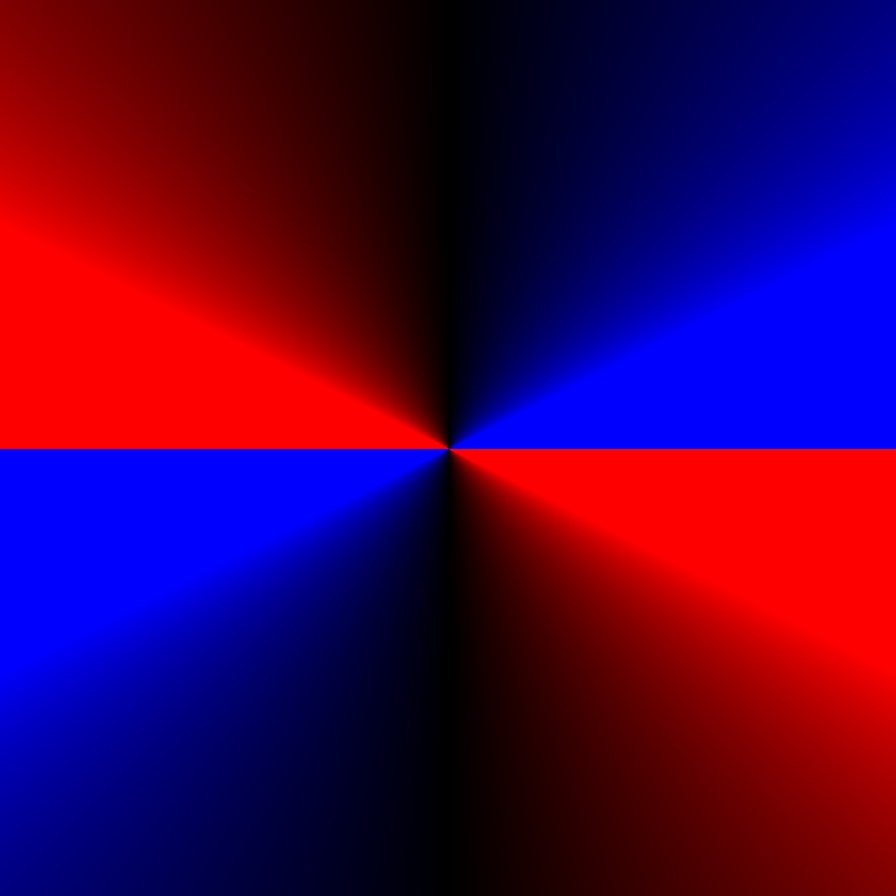
This background is drawn by a three.js fragment shader. Its source:

```glsl
// Four fans of red and blue light meet at the middle of a black field.
// The slope ratio x / y about the centre sets the brightness, and its sign
// picks the hue; a narrow blend smooths the level seam where hues swap.

varying vec2 vUv;

const vec2 CENTER = vec2(0.501, 0.499);
const vec3 RED = vec3(1.0, 0.0, 0.0);
const vec3 BLUE = vec3(0.0, 0.0, 1.0);
const float GAIN = 0.5;          // brightness per unit of x / y
const float SEAM = 0.0008;       // half width of the smoothed seam
const float MIN_HEIGHT = 0.0001; // keeps the ratio finite on the seam

// Brightness grows away from the vertical axis until it saturates.
float fanBrightness(vec2 p) {
  return clamp(GAIN * abs(p.x) / max(abs(p.y), MIN_HEIGHT), 0.0, 1.0);
}

void main() {
  vec2 p = vUv - CENTER;

  // Hues of the upper and lower halves; both fade to black at x = 0.
  float rightSide = step(0.0, p.x);
  vec3 upperHue = mix(RED, BLUE, rightSide);
  vec3 lowerHue = mix(BLUE, RED, rightSide);

  // Blend the halves across the horizontal seam.
  vec3 hue = mix(lowerHue, upperHue, smoothstep(-SEAM, SEAM, p.y));
  gl_FragColor = vec4(hue * fanBrightness(p), 1.0);
}
```
